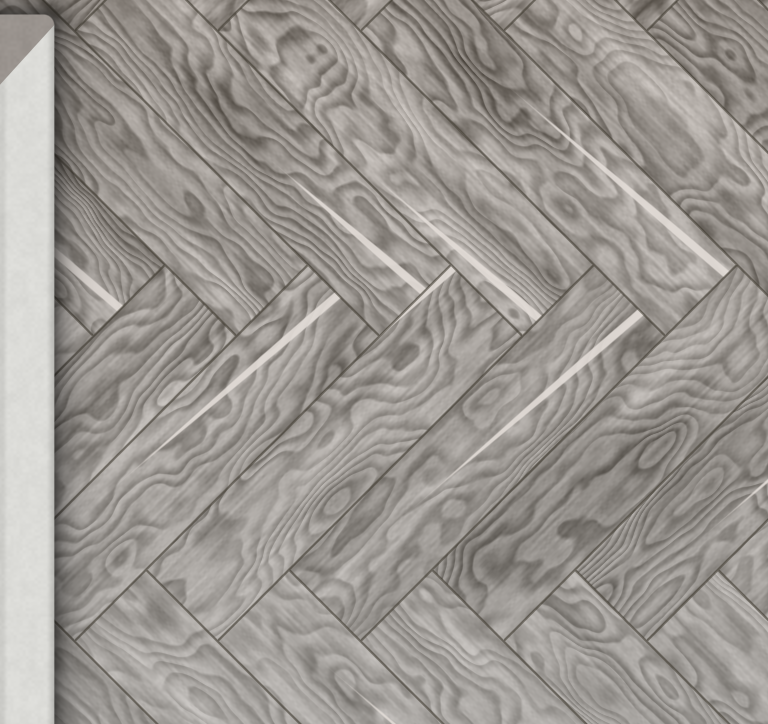
A WebGL 1 fragment shader for this texture:

```glsl
precision highp float;
// Grey herringbone wood planks with pale streaks, beside a light fabric roll.
uniform vec2 u_resolution;

// Layout, in units of the canvas height
const float PITCH = 0.1975;        // spacing of planks along a row
const float ROW_HEIGHT = 0.4213;   // spacing of the zigzag boundaries
const float PHASE = 0.228;         // x of a zigzag tip
const float BASE = 0.585;          // mid height of the main zigzag
const float SEAM = 0.0012;         // half width of the joints
const float STREAK = 0.040;        // half width of a streak, in plank widths
const float STREAK_DRIFT = 0.38;   // sideways lean of a streak
const float RINGS = 11.0;          // growth rings per unit of grain height
const float ROLL_EDGE = 0.075;
const float ROLL_TOP = 0.980;

const vec3 WOOD_DARK = vec3(0.27, 0.245, 0.215);
const vec3 WOOD_PALE = vec3(0.84, 0.815, 0.795);
const vec3 STREAK_COLOR = vec3(0.89, 0.865, 0.845);
const vec3 SEAM_COLOR = vec3(0.27, 0.25, 0.21);
const vec3 ROLL_COLOR = vec3(0.86, 0.86, 0.845);
const vec3 CAP_COLOR = vec3(0.60, 0.575, 0.555);

float hash(vec2 p) {
  return fract(sin(dot(p, vec2(127.1, 311.7))) * 43758.5453);
}

float noise(vec2 p) {
  vec2 i = floor(p), f = fract(p);
  f = f * f * (3.0 - 2.0 * f);
  return mix(mix(hash(i), hash(i + vec2(1.0, 0.0)), f.x),
             mix(hash(i + vec2(0.0, 1.0)), hash(i + vec2(1.0, 1.0)), f.x), f.y);
}

// Row holding p; boundaries are zigzags, every other one shifted sideways
float rowOf(vec2 p) {
  float k = floor((p.y - BASE) / ROW_HEIGHT + 0.5);
  float phase = PHASE - ROW_HEIGHT * mod(k, 2.0);
  float tri = 0.25 * PITCH - abs(mod(p.x - phase + 0.5 * PITCH, PITCH) - 0.5 * PITCH);
  return p.y > BASE + k * ROW_HEIGHT + tri ? k : k - 1.0;
}

// Brightness of the grain; across runs 0..1, along follows the plank
float grain(float across, float along, vec2 id) {
  vec2 seed = vec2(hash(id), hash(id + 17.3)) * 60.0;
  vec2 q = vec2(across * 1.9, along * 3.6) + seed;
  float height = 0.72 * noise(q) + 0.22 * noise(q * vec2(2.3, 2.6) + 9.0)
               + 0.06 * noise(q * vec2(5.0, 7.0) + 4.0);
  float ring = fract(height * RINGS + across * 4.0);
  float late = smoothstep(0.15, 0.80, ring) * (1.0 - smoothstep(0.80, 1.0, ring));
  float figure = mix(0.35, 1.0, noise(q * vec2(1.5, 0.8) + 31.0));
  float heart = smoothstep(0.52, 0.80, height);
  float band = noise(vec2(across * 6.0, along * 1.5) + seed + 5.0) - 0.5;
  float fibre = noise(vec2(across * 34.0, along * 12.0) + seed) - 0.5;
  float pore = noise(vec2(across * 46.0, along * 150.0) + seed) - 0.5;
  return 0.75 - 0.42 * late * figure - 0.17 * heart
       + 0.28 * band + 0.20 * fibre + 0.09 * pore;
}

vec3 floorColor(vec2 p, float px) {
  // Plank coordinates: even rows lean left, odd rows lean right
  float row = rowOf(p);
  float odd = mod(row, 2.0);
  float lean = 1.0 - 2.0 * odd;
  vec2 d = p - vec2(PHASE, BASE + (row + odd) * ROW_HEIGHT + 0.25 * PITCH);
  float u = (d.x + lean * d.y) / PITCH;
  float col = floor(u);
  float across = u - col;
  float along = lean * d.y - d.x + (col + 1.0 - odd) * PITCH;
  if (odd > 0.5) along = col * PITCH - d.x - d.y;
  vec2 id = vec2(col, row);

  // Wood, greyer and paler toward the bottom
  float tone = grain(across, along, id) + 0.10 * (hash(id + 3.7) - 0.5);
  tone = mix(tone, 0.61, 0.28 * (1.0 - p.y)) + 0.10 * (0.45 - p.y);
  vec3 color = mix(WOOD_DARK, WOOD_PALE, clamp(tone, 0.0, 1.0));
  color += vec3(-0.012, 0.0, 0.008) * (1.0 - p.y);

  // Tapering pale streak, absent from every fourth plank
  float center = fract(0.62 * col - 0.20 + 0.20 * (row + 1.0)) - STREAK_DRIFT * along;
  float reach = mix(0.40, 0.85, hash(id + 8.1));
  float halfWidth = STREAK * (1.0 - smoothstep(0.1, 1.0, along / reach));
  float soft = 1.4 * px / PITCH;
  float streak = 1.0 - smoothstep(halfWidth - soft, halfWidth + soft, abs(across - center));
  streak *= step(0.5, mod(col, 4.0)) * smoothstep(0.0, 0.012, halfWidth);
  color = mix(color, STREAK_COLOR, 0.9 * streak);

  // Joints
  float side = min(across, 1.0 - across) * PITCH;
  float end = min(along, 2.0 * ROW_HEIGHT - along);
  float edge = min(side, end) * 0.7071;
  float joint = 1.0 - smoothstep(SEAM - 0.5 * px, SEAM + px, edge);
  return mix(color, SEAM_COLOR, 0.65 * joint);
}

void main() {
  vec2 p = gl_FragCoord.xy / u_resolution.y;
  float px = 1.0 / u_resolution.y;
  vec3 color = floorColor(p, px);

  // Rounded roll and its shadow on the floor
  vec2 b = p - vec2(ROLL_EDGE, ROLL_TOP) + 0.015;
  float roll = length(max(b, 0.0)) + min(max(b.x, b.y), 0.0) - 0.015;
  color *= 1.0 - 0.55 * exp(-max(roll, 0.0) * 48.0);

  // Roll body with a grey folded end
  float cloth = noise(p * vec2(90.0, 60.0)) + noise(p * 240.0) - 1.0;
  vec3 fabric = ROLL_COLOR - 0.06 * (1.0 - smoothstep(0.003, 0.012, p.x));
  fabric -= 0.12 * smoothstep(ROLL_EDGE - 0.012, ROLL_EDGE, p.x);
  float fold = p.y - 0.883 - 1.1 * p.x;
  fabric = mix(fabric, CAP_COLOR, smoothstep(-px, px, fold));
  fabric += 0.022 * cloth;
  color = mix(color, fabric, 1.0 - smoothstep(-px, px, roll));
  gl_FragColor = vec4(clamp(color, 0.0, 1.0), 1.0);
}
```
